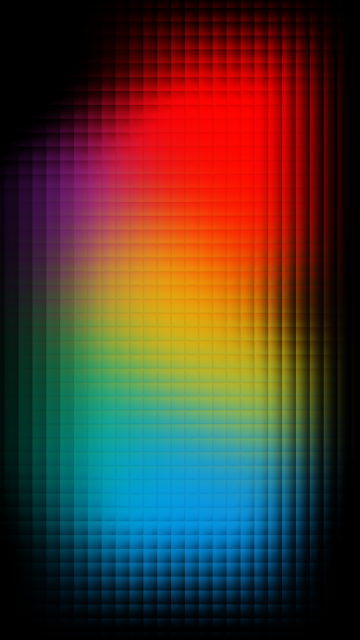
Reproduce this background procedurally as a WebGL 1 fragment shader.

```glsl
precision highp float;
// Soft spectrum of glowing colours on black, seen through a grid of square glass tiles.

uniform vec2 u_resolution;

// Tile grid
const vec2 TILES = vec2(25.95, 46.13);     // tiles across the canvas
const vec2 TILE_PHASE = vec2(0.33, 0.567); // position of the first seams
const vec2 REFRACTION = vec2(0.7, 1.7);    // extra magnification in a tile
const float BEVEL = 1.3;                   // sideways shading of dim tiles
const float SEAM = 0.05;                   // darkening along the seams

// Colour field
const float ASPECT = 1.78;                 // height of the layout over its width
const float SHARPNESS = 14.0;              // higher gives tighter colour regions
const vec3 RED = vec3(1.0, 0.01, 0.0);
const vec3 PURPLE = vec3(0.48, 0.08, 0.68);
const vec3 AMBER = vec3(1.0, 0.76, 0.0);
const vec3 OLIVE = vec3(0.80, 0.80, 0.04);
const vec3 GREEN = vec3(0.0, 0.60, 0.34);
const vec3 TEAL = vec3(0.0, 0.68, 0.66);
const vec3 AZURE = vec3(0.0, 0.62, 1.0);
const vec3 DEEP_BLUE = vec3(0.0, 0.52, 0.86);

// Dim patch on the right, between red and olive
const vec2 SHADOW_CENTRE = vec2(0.88, 0.52);
const float SHADOW_DEPTH = 0.5;

float falloff(vec2 p, vec2 centre, float sharpness) {
  vec2 d = (p - centre) * vec2(1.0, ASPECT);
  return exp(-sharpness * dot(d, d));
}

// Colour in rgb, blending weight in alpha
vec4 tint(vec2 p, vec2 centre, vec3 colour) {
  return vec4(colour, 1.0) * falloff(p, centre, SHARPNESS);
}

// Weighted blend of the colour regions
vec3 spectrum(vec2 p) {
  vec4 sum = tint(p, vec2(0.40, 0.92), RED)
           + tint(p, vec2(0.62, 0.77), RED)
           + tint(p, vec2(0.82, 0.64), RED)
           + tint(p, vec2(0.12, 0.68), PURPLE)
           + tint(p, vec2(0.43, 0.53), AMBER)
           + tint(p, vec2(0.78, 0.42), OLIVE)
           + tint(p, vec2(0.10, 0.38), GREEN)
           + tint(p, vec2(0.20, 0.28), TEAL)
           + tint(p, vec2(0.47, 0.22), AZURE)
           + tint(p, vec2(0.80, 0.20), DEEP_BLUE)
           + tint(p, vec2(0.30, 0.06), DEEP_BLUE);
  return sum.rgb / max(sum.a, 1e-6);
}

// Light fading to black towards the border, cut back at the upper left
float brightness(vec2 p) {
  float low = 1.0 - smoothstep(0.08, 0.32, p.y);
  float left = -0.08 + 0.28 * smoothstep(0.69, 0.92, p.y) + 0.10 * low;
  float right = 1.0 - 0.07 * low;
  float across = smoothstep(left, left + 0.40, p.x)
               * (1.0 - smoothstep(right - 0.32, right, p.x));
  float along = smoothstep(0.0, 0.21, p.y)
              * (1.0 - smoothstep(0.82, 1.03, p.y));
  float shadow = SHADOW_DEPTH * falloff(p, SHADOW_CENTRE, 45.0);
  return across * along * (1.0 - shadow);
}

void main() {
  vec2 uv = gl_FragCoord.xy / u_resolution;

  // Offset from the tile centre, eased to zero on the seams to smooth them
  vec2 offset = fract(uv * TILES - TILE_PHASE) - 0.5;
  vec2 pixel = TILES / u_resolution;
  vec2 toSeam = 0.5 - abs(offset);
  offset *= smoothstep(vec2(0.0), 0.6 * pixel, toSeam);

  // Each tile magnifies the light behind it
  vec2 p = uv + REFRACTION * offset / TILES;
  float light = brightness(p);

  // Dim tiles darken to the right, and all darken slightly at the seams
  light *= 1.0 - BEVEL * (1.0 - light) * offset.x;
  vec2 seam = 1.0 - smoothstep(vec2(0.0), vec2(0.12), toSeam);
  light *= 1.0 - SEAM * max(seam.x, seam.y);

  gl_FragColor = vec4(spectrum(p) * light, 1.0);
}
```
